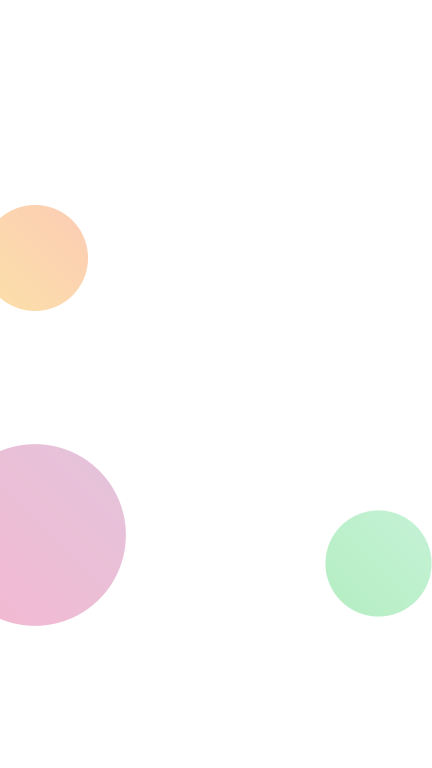
A Shadertoy shader for this background:

```glsl
// Positions and radii are in units of the canvas height
const vec3 PAPER = vec3(1.0);

const vec2 ORANGE_CENTER = vec2(0.0456, 0.6641);
const float ORANGE_RADIUS = 0.0690;
const vec3 ORANGE_LOW = vec3(0.99, 0.88, 0.66);
const vec3 ORANGE_HIGH = vec3(0.99, 0.80, 0.71);

const vec2 PINK_CENTER = vec2(0.0456, 0.3034);
const float PINK_RADIUS = 0.1183;
const vec3 PINK_LOW = vec3(0.96, 0.72, 0.82);
const vec3 PINK_HIGH = vec3(0.89, 0.77, 0.86);

const vec2 GREEN_CENTER = vec2(0.4928, 0.2663);
const float GREEN_RADIUS = 0.0691;
const vec3 GREEN_LOW = vec3(0.71, 0.93, 0.76);
const vec3 GREEN_HIGH = vec3(0.77, 0.95, 0.84);

// Blends a disc with a diagonal gradient, lower left to upper right
vec3 paintDisc(vec3 base, vec2 p, vec2 center, float radius, vec3 low, vec3 high) {
    vec2 offset = p - center;
    float pixel = 1.0 / iResolution.y;
    float coverage = clamp(0.5 - (length(offset) - radius) / pixel, 0.0, 1.0);
    float blend = clamp(0.5 + (offset.x + offset.y) / (4.0 * radius), 0.0, 1.0);
    return mix(base, mix(low, high, blend), coverage);
}

void mainImage(out vec4 fragColor, in vec2 fragCoord) {
    vec2 p = fragCoord / iResolution.y;

    vec3 color = PAPER;
    color = paintDisc(color, p, ORANGE_CENTER, ORANGE_RADIUS, ORANGE_LOW, ORANGE_HIGH);
    color = paintDisc(color, p, PINK_CENTER, PINK_RADIUS, PINK_LOW, PINK_HIGH);
    color = paintDisc(color, p, GREEN_CENTER, GREEN_RADIUS, GREEN_LOW, GREEN_HIGH);

    fragColor = vec4(color, 1.0);
}
```
